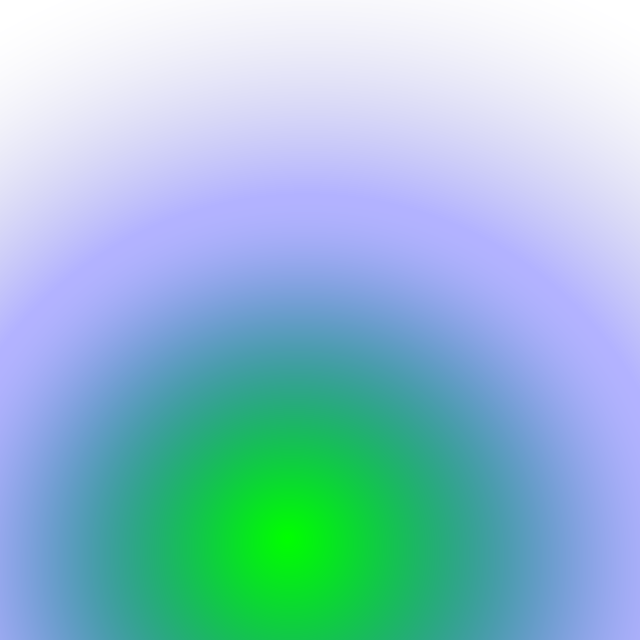
Give the GLSL for this background, as a Shadertoy shader.

```glsl
const vec2  FOCUS = vec2(0.449, 0.160);        // brightest point of the glow
const vec2  RING_OFFSET = vec2(0.030, -0.057); // centre of the lavender ring, from the focus
const float RING_RADIUS = 0.595;
const float OUTER_LEVEL = 1.75;                // ring level where the glow has faded out
const float LAVENDER_DEPTH = 0.30;             // how far lavender lies below white
const float FADE_POWER = 1.7;
const float GREY_TINT = 0.6;                   // loss of blue within the outer fade

// Level of the off-centre ring through p: 0 at the focus, 1 on the lavender ring
float ringLevel(vec2 p) {
    vec2 d = p - FOCUS;
    float a = RING_RADIUS * RING_RADIUS - dot(RING_OFFSET, RING_OFFSET);
    float b = dot(d, RING_OFFSET);
    return (sqrt(b * b + a * dot(d, d)) - b) / a;
}

// Green core turning through teal to lavender
vec3 innerColor(float level) {
    float blue = level + level * level * (1.0 - level);
    float white = mix(blue * blue * blue, blue, 0.286) * (1.0 - LAVENDER_DEPTH);
    return vec3(white, 1.0 - blue + white, blue);
}

// Lavender fading to white through a faint grey
vec3 outerColor(float fade) {
    float depth = LAVENDER_DEPTH * pow(1.0 - fade, FADE_POWER);
    return 1.0 - depth * vec3(1.0, 1.0, GREY_TINT * fade);
}

void mainImage(out vec4 fragColor, in vec2 fragCoord) {
    vec2 uv = fragCoord / iResolution.xy;
    float level = ringLevel(uv);
    float fade = clamp((level - 1.0) / (OUTER_LEVEL - 1.0), 0.0, 1.0);
    vec3 color = level < 1.0 ? innerColor(level) : outerColor(fade);
    fragColor = vec4(color, 1.0);
}
```
